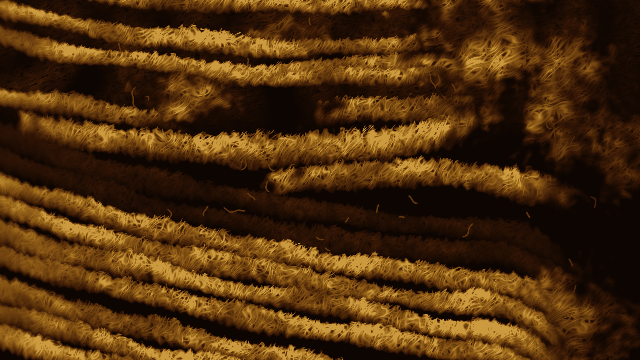
A Shadertoy shader for this texture:

```glsl
// Coarse plant-fibre ropes lying in two sagging bundles with a dark hollow between.
// Each rope is a lit parabola wrapped in ridged gradient noise; frayed clumps and
// loose hairs are added, then tone is mapped to a palette.

const vec2 LIGHT = vec2(0.6, 0.8);       // across the rope, toward the viewer
const float WOBBLE = 0.024;              // sideways wander of a rope
const float FRAY = 0.35;                 // roughness of rope outlines
const float CURL = 1.8;                  // downward bend of the lower right ends
const vec2 FIBRE_SCALE = vec2(26.0, 95.0);
const float HAIR_WIDTH = 0.0009;
const int HAIRS = 56;
const int LOWER_ROPES = 7;
const int HIDDEN_ROPES = 2;              // dim ropes inside the hollow

// Upper ropes: height at left, slope, curvature, half width; then start and end.
const int UPPER_ROPES = 8;
const vec4 UPPER[8] = vec4[8](
    vec4(1.075, -0.25, 0.155, 0.030), vec4(0.965, -0.25, 0.155, 0.029),
    vec4(0.896, -0.25, 0.160, 0.028), vec4(0.820, -0.10, 0.060, 0.028),
    vec4(0.727, -0.17, 0.030, 0.036), vec4(0.600, 0.08, 0.000, 0.040),
    vec4(0.665, -0.24, 0.165, 0.045), vec4(0.147, 0.66, -0.300, 0.038));
const vec2 SPAN[8] = vec2[8](
    vec2(-0.2, 1.25), vec2(-0.2, 1.22), vec2(-0.2, 1.24), vec2(0.50, 1.25),
    vec2(-0.2, 0.53), vec2(0.85, 1.34), vec2(0.02, 1.36), vec2(0.72, 1.62));

// Frayed clumps: centre and radii.
const int CLUMPS = 6;
const vec4 CLUMP[6] = vec4[6](
    vec4(1.34, 0.88, 0.24, 0.22), vec4(1.58, 0.74, 0.15, 0.26),
    vec4(1.74, 0.58, 0.10, 0.14), vec4(1.58, 0.10, 0.19, 0.17),
    vec4(0.82, 0.90, 0.13, 0.07), vec4(0.52, 0.73, 0.15, 0.07));

const vec3 PALETTE[6] = vec3[6](
    vec3(0.05, 0.02, 0.006), vec3(0.21, 0.09, 0.02), vec3(0.35, 0.19, 0.04),
    vec3(0.49, 0.30, 0.07), vec3(0.62, 0.42, 0.11), vec3(0.80, 0.61, 0.25));

vec2 hash2(vec2 p) {
    vec3 q = fract(vec3(p.xyx) * vec3(0.1031, 0.1030, 0.0973));
    q += dot(q, q.yzx + 33.33);
    return fract((q.xx + q.yz) * q.zy);
}

float gradientDot(vec2 cell, vec2 corner, vec2 f) {
    float a = 6.2832 * hash2(cell + corner).x;
    return dot(vec2(cos(a), sin(a)), f - corner);
}

float noise(vec2 p) {
    vec2 i = floor(p), f = p - i, e = vec2(0.0, 1.0);
    vec2 u = f * f * f * (f * (f * 6.0 - 15.0) + 10.0);
    return mix(mix(gradientDot(i, e.xx, f), gradientDot(i, e.yx, f), u.x),
               mix(gradientDot(i, e.xy, f), gradientDot(i, e.yy, f), u.x), u.y);
}

mat2 rotation(float a) {
    float c = cos(a), s = sin(a);
    return mat2(c, -s, s, c);
}

// Thin bright strands running along one direction.
float strands(vec2 p, float angle) {
    return 1.0 - smoothstep(0.0, 0.38, abs(noise(rotation(angle) * p * FIBRE_SCALE)));
}

float tangle(vec2 p, float angle) {
    p += 0.016 * vec2(noise(p * 21.0), noise(p * 21.0 + 41.0));
    float crossing = max(strands(p + 9.0, angle + 0.8), strands(p + 5.0, angle - 0.9));
    return max(strands(p, angle), 0.75 * crossing) * (0.9 + 0.6 * noise(p * 37.0));
}

float ropeTone(vec2 p, vec4 shape, vec2 span, float seed) {
    float tilt = shape.y + 2.0 * shape.z * p.x;
    float axis = shape.x + (shape.y + shape.z * p.x) * p.x
               + WOBBLE * noise(vec2(p.x * 3.5, seed * 7.3));
    float d = (p.y - axis) * inversesqrt(1.0 + tilt * tilt);
    float v = d / (shape.w * (1.0 + 0.55 * noise(vec2(p.x * 5.0, seed * 3.7))));
    if (abs(v) > 1.7) return 0.0;
    vec2 q = vec2(p.x + seed * 1.37, d + seed);
    float focus = smoothstep(-0.2, 0.5, p.x) * (1.0 - 0.5 * smoothstep(1.2, 1.6, p.x));
    float fibres = mix(0.5, tangle(q, 0.9), focus);
    v += FRAY * noise(q * vec2(60.0, 35.0));
    float rim = 0.72 + 0.4 * fibres;  // strands stick out past the body
    float body = 1.0 - smoothstep(rim, rim + mix(0.5, 0.2, focus), abs(v));
    float light = clamp(dot(vec2(v, sqrt(max(0.0, 1.0 - v * v))), LIGHT), 0.0, 1.0);
    float x = p.x + 0.12 * noise(q * 22.0);
    float ends = smoothstep(span.x, span.x + 0.12, x) * (1.0 - smoothstep(span.y - 0.16, span.y, x));
    float wear = 0.88 + 0.6 * noise(vec2(p.x * 2.7, seed * 5.1)) + 0.5 * noise(q * vec2(9.0, 18.0));
    return body * ends * light * wear * mix(0.3, 1.3, fibres);
}

float clumpTone(vec2 p, vec4 clump) {
    float r = length((p - clump.xy) / clump.zw) + 0.6 * noise(p * 11.0) + 0.4 * noise(p * 38.0);
    float lumps = clamp(0.5 + noise(p * 9.0 + 5.0) + 0.5 * noise(p * 24.0), 0.0, 1.0);
    return (1.0 - smoothstep(0.4, 1.1, r)) * lumps * mix(0.25, 1.3, tangle(p * 0.8, 0.6));
}

float hairTone(vec2 p, float id, float pixel) {
    vec2 a = hash2(vec2(id, 3.0)), b = hash2(vec2(id, 17.0));
    vec2 q = rotation(6.2832 * b.x) * (p - mix(vec2(0.3, 0.12), vec2(1.7, 0.95), a));
    float reach = mix(0.008, 0.035, b.y * b.y);
    q.y += (a.x - 0.5) * q.x * q.x / reach + 0.003 * sin(q.x * 150.0 + id);
    return (1.0 - smoothstep(HAIR_WIDTH, HAIR_WIDTH + pixel, abs(q.y)))
         * (1.0 - smoothstep(reach * 0.8, reach, abs(q.x)));
}

void mainImage(out vec4 fragColor, in vec2 fragCoord) {
    vec2 p = fragCoord / iResolution.y;
    // faint fluff in the recesses of the upper bundle
    float tone = 0.3 * tangle(p, 0.4) * smoothstep(0.6, 0.8, p.y) * clamp(0.4 + 1.3 * noise(p * 7.0), 0.0, 1.0);
    for (int i = 0; i < UPPER_ROPES; i++)
        tone = max(tone, ropeTone(p, UPPER[i], SPAN[i], float(i) + 1.0));
    // lower bundle: four close ropes, a gap, then the rest; negative ones in shadow
    float bend = max(p.x - 1.33, 0.0);
    for (int i = -HIDDEN_ROPES; i < LOWER_ROPES; i++) {
        float k = float(i), gap = i > 3 ? 0.035 : 0.0;
        vec4 shape = vec4(0.48 - 0.065 * k - gap, -0.32 + 0.01 * k, 0.095 - 0.01 * k, 0.034);
        float lit = i < 0 ? 0.16 : 1.0;
        tone = max(tone, lit * ropeTone(p + vec2(0.0, CURL * bend * bend), shape, vec2(-0.2, 1.64), k + 20.0));
    }
    for (int i = 0; i < CLUMPS; i++) tone = max(tone, 0.9 * clumpTone(p, CLUMP[i]));
    for (int i = 0; i < HAIRS; i++)
        tone = max(tone, 0.45 * hairTone(p, float(i), 1.0 / iResolution.y));
    tone *= 1.0 - 0.5 * smoothstep(1.4, 1.78, p.x);  // falls off to the right
    float level = clamp(tone, 0.0, 0.999) * 5.0;
    int k = int(level);
    fragColor = vec4(mix(PALETTE[k], PALETTE[k + 1], fract(level)), 1.0);
}
```
